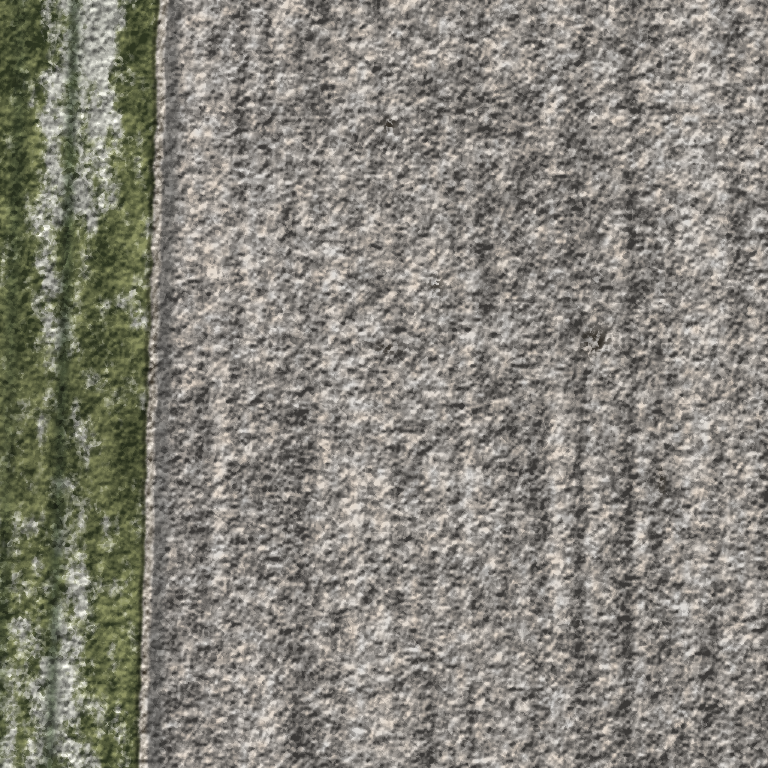
Reproduce this texture procedurally as a three.js fragment shader.

```glsl
varying vec2 vUv;

float hash(vec2 p) {
  vec3 q = fract(vec3(p.xyx) * 0.1031);
  q += dot(q, q.yzx + 33.33);
  return fract((q.x + q.y) * q.z);
}

float noise(vec2 p) {
  vec2 cell = floor(p);
  vec2 f = fract(p);
  f = f * f * (3.0 - 2.0 * f);
  float low = mix(hash(cell), hash(cell + vec2(1.0, 0.0)), f.x);
  float high = mix(hash(cell + vec2(0.0, 1.0)), hash(cell + 1.0), f.x);
  return mix(low, high, f.y);
}

float fbm(vec2 p) {
  float sum = 0.0;
  float weight = 0.5;
  for (int i = 0; i < 4; i++) {
    sum += weight * noise(p);
    p = p * 2.03 + 17.3;
    weight *= 0.5;
  }
  return sum / 0.9375;
}

// Random tone of the nearest scattered chip, centred on zero
float flakes(vec2 p) {
  float nearest = 9.0;
  float tone = 0.0;
  for (int k = 0; k < 9; k++) {
    vec2 cell = floor(p) + vec2(mod(float(k), 3.0), floor(float(k) / 3.0)) - 1.0;
    vec2 d = cell + vec2(hash(cell + 11.0), hash(cell + 57.0)) - p;
    float reach = dot(d, d);
    tone = mix(tone, hash(cell + 83.0) - 0.5, smoothstep(-0.06, 0.06, nearest - reach));
    nearest = min(nearest, reach);
  }
  return tone;
}

float clods(vec2 p) {
  return 0.6 * noise(p * vec2(115.0, 130.0)) + 0.4 * noise(p * 235.0 + 31.0);
}

float band(float x, float center, float width) {
  float d = (x - center) / width;
  return exp(-d * d);
}

float spot(vec2 p, vec2 center, vec2 size) {
  vec2 d = (p - center) / size;
  return exp(-dot(d, d));
}

// Ploughed soil: long rows, cross bars and lit clods
vec3 soil(vec2 p, float lit, float chips) {
  float lean = 0.022 * (p.y - 0.5) * (1.0 - 0.8 * p.x);
  float x = p.x - lean + 0.004 * (noise(p * vec2(9.0, 22.0)) - 0.5);
  float rows = noise(vec2(x * 62.0, p.y * 3.0)) - 0.5;
  float ridges = cos(x * 6.2832 / 0.0365 + 1.2);
  float bars = noise(vec2(x * 48.0, p.y * 84.0) + 5.0) - 0.5;
  float tone = 0.56 + 0.22 * rows + 0.035 * ridges + 0.24 * bars;
  tone += 0.05 * (noise(p * 6.0) - 0.5) + 0.55 * lit + 0.2 * (clods(p) - 0.5) + 0.36 * chips;

  // Deep wheel furrows
  float furrows = band(x, 0.822, 0.006) + 0.8 * band(x, 0.757, 0.006);
  furrows += 0.8 * band(x, 0.395, 0.007) + 0.7 * band(x, 0.313, 0.006);
  furrows += 0.7 * band(x, 0.62, 0.006) + 0.5 * band(x, 0.567, 0.006);
  tone -= 0.15 * (0.3 + noise(vec2(x * 20.0, p.y * 14.0))) * furrows;

  tone = clamp(tone, 0.23, 0.88);
  float warmth = (noise(p * vec2(85.0, 70.0) + 40.0) - 0.4) * smoothstep(0.35, 0.75, tone);
  return tone * (vec3(1.0, 0.97, 0.935) + vec3(0.05, 0.0, -0.05) * warmth);
}

// Patchy grass with bare pale streaks and dark wheel tracks
vec3 grass(vec2 p, float lit, float chips) {
  float x = p.x - 0.033 * (p.y - 0.5);
  float leaf = fbm(p * vec2(75.0, 65.0) + 9.0) - 0.5;
  float streak = noise(vec2(x * 70.0, p.y * 5.0)) - 0.5;
  float shade = 0.52 + leaf + 1.1 * lit + 0.6 * chips + 0.6 * streak;
  vec3 color = mix(vec3(0.18, 0.21, 0.13), vec3(0.50, 0.52, 0.35), clamp(shade, 0.0, 1.2));

  // Bare ground shows through in torn speckles
  float bare = smoothstep(0.6, 0.9, p.y) * band(x, 0.115, 0.034);
  bare += 0.75 * smoothstep(0.45, 0.65, p.y) * band(x, 0.055, 0.017);
  bare += 0.6 * (1.0 - smoothstep(0.12, 0.4, p.y)) * band(x, 0.07, 0.065);
  bare += 0.3 * band(x, 0.1, 0.025) + 0.12;
  float torn = fbm(vec2(x * 70.0, p.y * 38.0) + 3.0) + 0.35 * chips + 0.25 * streak;
  float pale = smoothstep(0.5, 0.9, 0.42 * bare + 0.8 * torn);
  float paleTone = 0.66 + 0.6 * lit + 0.4 * leaf + 0.3 * chips;
  color = mix(color, paleTone * vec3(1.0, 1.0, 0.96), pale * 0.95);

  float track = band(x, 0.081, 0.008) + 0.5 * band(x, 0.012, 0.01);
  color = mix(color, vec3(0.21, 0.25, 0.18) * (1.0 + leaf + chips), 0.65 * track);
  return color * (1.0 - 0.1 * band(p.y, 0.42, 0.16));
}

void main() {
  vec2 p = vUv;
  float lit = clods(p) - clods(p + vec2(-0.0018, 0.0038));
  float chips = 0.55 * flakes(p * vec2(135.0, 150.0)) + 0.45 * flakes(p * 255.0 + 19.0);
  float d = p.x - (0.186 + 0.0275 * p.y) - 0.007 * (fbm(vec2(2.0, p.y * 55.0)) - 0.5);
  vec3 color = mix(grass(p, lit, chips), soil(p, lit, chips), smoothstep(-0.009, -0.004, d));

  // Shadowed furrow and bright lip along the border
  float furrow = smoothstep(0.003, 0.007, d) * (1.0 - smoothstep(0.016, 0.03, d));
  vec3 shadow = vec3(0.37, 0.365, 0.355) * (1.0 + 0.7 * lit + 0.6 * chips);
  color = mix(color, shadow, 0.8 * furrow);
  color = mix(color, vec3(0.64, 0.61, 0.56) + 0.8 * lit + 0.4 * chips, 0.75 * band(d, -0.001, 0.0045));
  color *= 1.0 - 0.35 * band(d, -0.009, 0.003);

  // Dark hollows in the soil
  float hollow = spot(p, vec2(0.775, 0.555), vec2(0.018, 0.017));
  hollow += spot(p, vec2(0.507, 0.837), vec2(0.009)) + 0.7 * spot(p, vec2(0.568, 0.63), vec2(0.01));
  hollow += 0.8 * spot(p, vec2(0.505, 0.547), vec2(0.015, 0.007));
  hollow += 0.8 * spot(p, vec2(0.862, 0.375), vec2(0.005, 0.02));
  color = mix(color, vec3(0.19, 0.17, 0.14), min(hollow, 1.0) * smoothstep(0.2, -0.15, chips + lit) * 0.9);

  gl_FragColor = vec4(clamp(color, 0.0, 1.0), 1.0);
}
```
